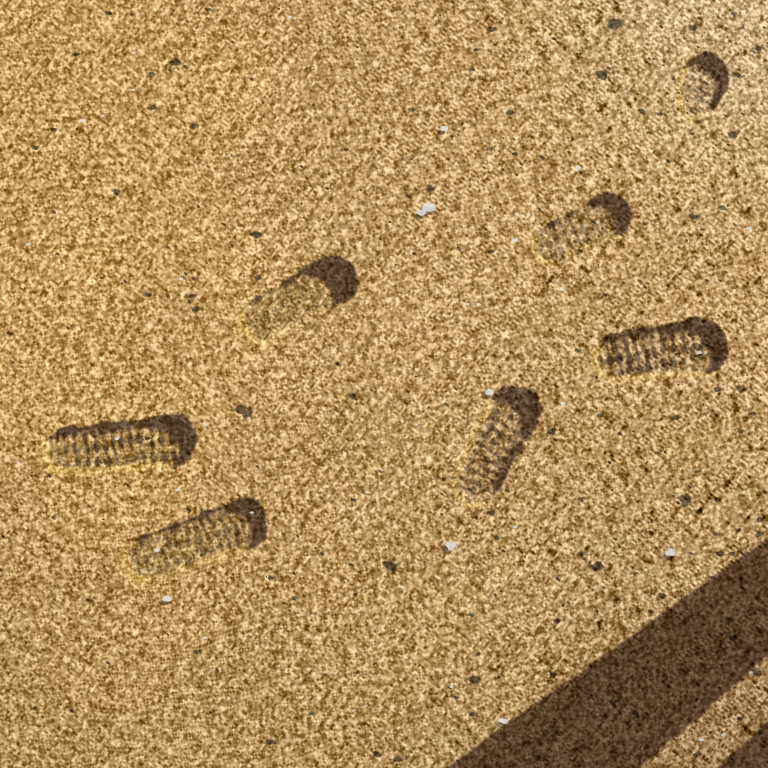
Reproduce this texture procedurally as a Shadertoy shader.

```glsl
// Footprints in sunlit, grainy sand with pebbles and a slanting cast shadow.

const vec3 SAND = vec3(0.735, 0.595, 0.405);
const vec3 GOLD = vec3(0.745, 0.595, 0.370);
const vec3 HAZE = vec3(0.83, 0.73, 0.56);
const vec3 RIM_LIGHT = vec3(0.90, 0.75, 0.42);
const vec3 SHADE_TINT = vec3(0.50, 0.45, 0.44);
const vec3 PIT_TINT = vec3(0.43, 0.39, 0.40);
const vec3 PEBBLE = vec3(0.90, 0.89, 0.88);
const vec2 SUN_DIR = vec2(0.78, 0.62);
const float GRAIN_SCALE = 370.0;
const float GRAIN_CONTRAST = 0.78;
const float TREAD_SCALE = 82.0;

// Prints: heel.xy, toe.xy
const int PRINTS = 7;
const vec4 PRINT_AXIS[PRINTS] = vec4[PRINTS](
    vec4(0.908, 0.869, 0.920, 0.902), vec4(0.716, 0.682, 0.796, 0.722),
    vec4(0.340, 0.583, 0.434, 0.635), vec4(0.805, 0.534, 0.912, 0.550),
    vec4(0.619, 0.370, 0.670, 0.466), vec4(0.088, 0.413, 0.222, 0.428),
    vec4(0.189, 0.273, 0.317, 0.318));
// Half width, tread depth, shadow reach
const vec3 PRINT_FORM[PRINTS] = vec3[PRINTS](
    vec3(0.030, 0.6, 0.022), vec3(0.028, 0.7, 0.025), vec3(0.032, 0.5, 0.037),
    vec3(0.036, 1.1, 0.025), vec3(0.034, 0.9, 0.027), vec3(0.034, 1.1, 0.025),
    vec3(0.033, 0.8, 0.023));

// Larger stones: centre.xy, radius
const int STONES = 8;
const vec3 PALE_STONES[STONES] = vec3[STONES](
    vec3(0.557, 0.731, 0.008), vec3(0.548, 0.722, 0.007), vec3(0.579, 0.833, 0.005),
    vec3(0.875, 0.280, 0.007), vec3(0.655, 0.061, 0.006), vec3(0.586, 0.290, 0.008),
    vec3(0.218, 0.220, 0.005), vec3(0.638, 0.491, 0.006));
const vec3 DARK_CLODS[STONES] = vec3[STONES](
    vec3(0.227, 0.917, 0.007), vec3(0.508, 0.263, 0.012), vec3(0.784, 0.901, 0.008),
    vec3(0.316, 0.464, 0.011), vec3(0.892, 0.349, 0.010), vec3(0.334, 0.695, 0.006),
    vec3(0.801, 0.968, 0.009), vec3(0.778, 0.264, 0.008));

float hash(vec2 p) {
    return fract(sin(dot(p, vec2(127.1, 311.7))) * 43758.5453);
}

float noise(vec2 p) {
    vec2 i = floor(p), f = fract(p);
    f = f * f * (3.0 - 2.0 * f);
    return mix(mix(hash(i), hash(i + vec2(1, 0)), f.x),
               mix(hash(i + vec2(0, 1)), hash(i + vec2(1, 1)), f.x), f.y);
}

// Signed distance to a sole that widens from heel to toe
float soleDistance(vec2 p, vec4 axis, float width) {
    vec2 d = axis.zw - axis.xy, q = p - axis.xy;
    float h = clamp(dot(q, d) / dot(d, d), 0.0, 1.0);
    return length(q - d * h) - width * mix(0.86, 1.0, h);
}

void addPrint(inout vec3 col, vec2 p, vec4 axis, vec3 form) {
    vec2 d = axis.zw - axis.xy, q = p - axis.xy;
    float len = length(d), along = dot(q, d) / len, across = (q.x * d.y - q.y * d.x) / len;
    float h = clamp(along / len, 0.0, 1.0);
    float crumble = 0.007 * (noise(p * 75.0) - 0.5);
    float dist = soleDistance(p, axis, form.x) + crumble;
    float inside = smoothstep(0.003, -0.003, dist);

    // Lit rim on the side away from the sun
    vec2 outward = normalize(q - d * h + 1e-5);
    float away = smoothstep(-0.1, 0.8, -dot(outward, SUN_DIR));
    float rim = exp(-pow((dist + 0.001) / 0.006, 2.0));

    // Cross ridges with broken lengthwise grooves
    float bend = noise(p * 45.0) * 3.5;
    float ridge = sin(along * TREAD_SCALE * 6.2832 + bend);
    float groove = sin(across * TREAD_SCALE * 4.0 + bend);
    float tread = smoothstep(0.1, 0.9, 0.4 * ridge + 0.25 * groove + 0.8 * noise(p * 110.0));
    float treadArea = smoothstep(0.0, -0.010, dist);
    col *= 1.0 - treadArea * form.y * (0.08 + 0.36 * tread);
    col = mix(col, RIM_LIGHT, rim * (0.1 + 0.65 * away) * (0.5 + 0.5 * noise(p * 90.0)));

    // Wall shadow, longest at the toe
    float reach = form.z * mix(0.55, 1.15, h);
    float lit = soleDistance(p + SUN_DIR * reach, axis, form.x) - crumble;
    col = mix(col, SAND * PIT_TINT, 0.9 * inside * smoothstep(-0.005, 0.003, lit));
}

float stoneMask(vec2 p, vec3 stone) {
    float wobble = 0.35 + 1.1 * noise(p * 150.0);
    return smoothstep(1.15, 0.65, length((p - stone.xy) * vec2(0.85, 1.25)) / (stone.z * wobble));
}

// One small speck per grid cell, kept with the given chance
float specks(vec2 p, float scale, float chance, float seed) {
    vec2 cell = floor(p * scale);
    vec2 centre = 0.25 + 0.5 * vec2(hash(cell + seed), hash(cell + seed + 7.3));
    float size = 0.08 + 0.14 * hash(cell + seed + 3.1);
    vec2 q = (fract(p * scale) - centre) * vec2(0.8, 1.3);
    float wobble = 0.3 + 1.2 * noise(p * 190.0);
    return step(hash(cell + seed + 11.9), chance) * smoothstep(1.3, 0.5, length(q) / (size * wobble));
}

void mainImage(out vec4 fragColor, in vec2 fragCoord) {
    vec2 p = fragCoord / iResolution.y;

    // Broad sand tone
    vec3 col = mix(GOLD, SAND, smoothstep(0.1, 0.8, p.x));
    col = mix(col, HAZE, 0.7 * smoothstep(0.40, 0.0, length(p - vec2(1.0, 1.02))));
    col *= 0.96 + 0.07 * smoothstep(0.0, 0.6, p.y) + 0.05 * (noise(p * 9.0) - 0.5);

    for (int i = 0; i < PRINTS; i++) addPrint(col, p, PRINT_AXIS[i], PRINT_FORM[i]);

    // Grains on two turned lattices, coarser toward the right
    float rough = smoothstep(0.35, 0.95, p.x);
    vec2 turned = mat2(0.8, 0.6, -0.6, 0.8) * p;
    float grain = 0.55 * noise(turned * GRAIN_SCALE) + 0.45 * noise(turned.yx * GRAIN_SCALE * 0.62 + 17.0) - 0.5;
    float clump = smoothstep(0.68, 0.95, noise(turned * 125.0 + 5.0)) * (0.05 + 0.20 * rough);
    float lum = dot(col, vec3(0.33));
    col += (grain * GRAIN_CONTRAST - clump) * clamp(lum * 1.8, 0.25, 1.0);

    // Scattered debris, then larger stones
    float dark = specks(p, 38.0, 0.03 + 0.11 * rough, 1.0) + specks(turned, 75.0, 0.03 + 0.10 * rough, 23.0);
    float pale = specks(p, 62.0, 0.012, 47.0);
    for (int i = 0; i < STONES; i++) {
        dark = max(dark, stoneMask(p, DARK_CLODS[i]));
        dark = max(dark, 0.8 * stoneMask(p + vec2(0.004, 0.005), PALE_STONES[i]));
        pale = max(pale, stoneMask(p, PALE_STONES[i]));
    }
    col *= 1.0 - 0.5 * min(dark, 1.0);
    col = mix(col, PEBBLE, 0.85 * pale);

    // Cast shadow with a sunlit strip across it
    float soft = 0.004;
    float edge = p.y + 0.004 * (noise(p * 45.0) - 0.5);
    float shade = smoothstep(soft, -soft, edge - 0.714 * (p.x - 0.58));
    float strip = smoothstep(soft, -soft, edge - 0.88 * (p.x - 0.833))
                * smoothstep(-soft, soft, edge - 0.92 * (p.x - 0.935));
    col *= mix(vec3(1.0), SHADE_TINT, shade * (1.0 - 0.85 * strip));

    fragColor = vec4(clamp(col, 0.0, 1.0), 1.0);
}
```
